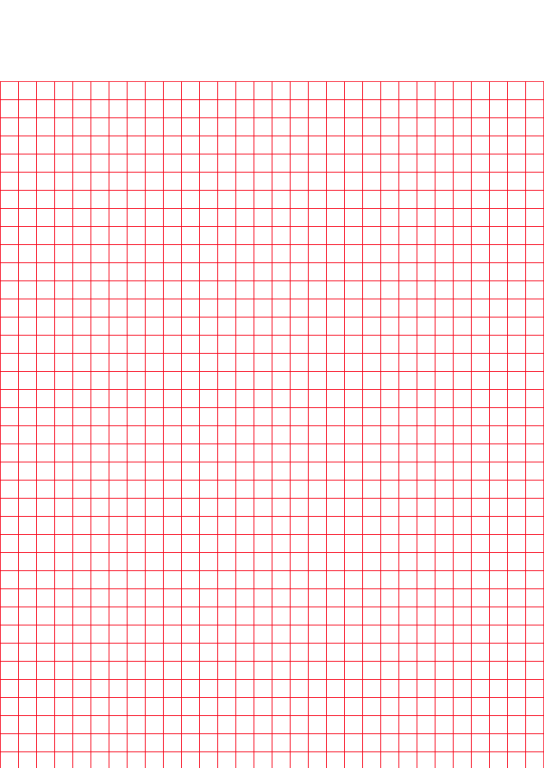
Write a Shadertoy shader that draws this pattern.

```glsl
#define CELL 0.0333
#define LEFT_MARGIN 0.0006
#define TOP_MARGIN 0.1500
#define LINE_WIDTH 0.045
#define PAPER vec3(1.0)
#define INK vec3(0.97, 0.02, 0.10)

// Share of a pixel-wide interval that lies inside a line, per axis
vec2 lineCoverage(vec2 dist, float pixel) {
    vec2 lower = max(dist - 0.5 * pixel, vec2(-0.5 * LINE_WIDTH));
    vec2 upper = min(dist + 0.5 * pixel, vec2(0.5 * LINE_WIDTH));
    return clamp((upper - lower) / pixel, 0.0, 1.0);
}

void mainImage(out vec4 fragColor, in vec2 fragCoord) {
    // Grid space: one unit per cell, origin at the top left of the ruling
    vec2 fromTop = vec2(fragCoord.x, iResolution.y - fragCoord.y) / iResolution.x;
    vec2 grid = (fromTop - vec2(LEFT_MARGIN, TOP_MARGIN)) / CELL;
    float pixel = 1.0 / (iResolution.x * CELL);

    // Signed distance to the nearest vertical and horizontal line
    vec2 dist = fract(grid + 0.5) - 0.5;
    vec2 lines = lineCoverage(dist, pixel);

    // Union of both line sets, cut off along the blank header
    float ink = 1.0 - (1.0 - lines.x) * (1.0 - lines.y);
    ink *= clamp((grid.y + 0.5 * LINE_WIDTH) / pixel + 0.5, 0.0, 1.0);
    // Above the first row only its own line may contribute
    if (grid.y < -0.5) ink = 0.0;

    fragColor = vec4(mix(PAPER, INK, ink), 1.0);
}
```
